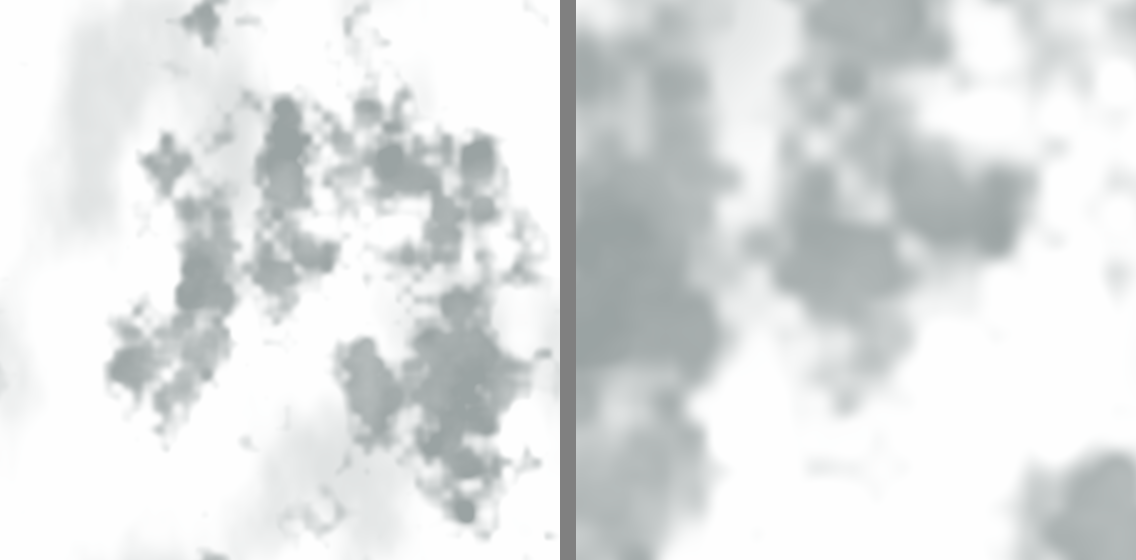
Left, the full canvas; right, a detail of the centre.
This texture is drawn by a three.js fragment shader. Its source:

```glsl
varying vec2 vUv;

#define PAPER vec3(0.996, 0.997, 0.997)
#define SMOKE vec3(0.605, 0.638, 0.638)
#define CLOUD_CELLS vec2(7.0, 5.0)
#define CLOUD_GAIN 0.62
#define CLOUD_EDGE vec2(0.50, 0.685)
#define WASH_CELLS vec2(8.0, 4.0)
#define WASH_GAIN 0.4
#define WASH_EDGE vec2(0.46, 0.82)
#define WASH_STRENGTH 0.30
#define TONE_CELLS vec2(14.0, 11.0)
#define TONE_RANGE vec2(0.55, 1.25)
#define OCTAVES 4

float hash(vec2 p) {
  return fract(sin(dot(p, vec2(127.1, 311.7))) * 43758.5453);
}

// Random value at a lattice corner, wrapped to the period
float corner(vec2 cell, vec2 period, float seed) {
  return hash(floor(mod(cell + 0.5, period)) + seed);
}

// Tiling value noise
float noise(vec2 p, vec2 period, float seed) {
  vec2 cell = floor(p);
  vec2 f = fract(p);
  vec2 w = f * f * (3.0 - 2.0 * f);
  float low = mix(corner(cell, period, seed),
                  corner(cell + vec2(1.0, 0.0), period, seed), w.x);
  float high = mix(corner(cell + vec2(0.0, 1.0), period, seed),
                   corner(cell + vec2(1.0, 1.0), period, seed), w.x);
  return mix(low, high, w.y);
}

// Layered noise: tall large cells, nearly square small ones
float layers(vec2 uv, vec2 cells, float gain, float seed) {
  float sum = 0.0;
  float total = 0.0;
  float weight = 1.0;
  for (int i = 0; i < OCTAVES; i++) {
    float layerSeed = seed + float(i) * 17.0;
    vec2 shift = vec2(hash(vec2(layerSeed, 1.0)), hash(vec2(layerSeed, 2.0)));
    sum += weight * noise(uv * cells + shift, cells, layerSeed);
    total += weight;
    weight *= gain;
    cells = floor(cells * vec2(2.0, 2.2));
  }
  return sum / total;
}

void main() {
  // Dense lumpy clouds with mottled darkness
  float cloud = smoothstep(CLOUD_EDGE.x, CLOUD_EDGE.y,
                           layers(vUv, CLOUD_CELLS, CLOUD_GAIN, 3.0));
  float tone = mix(TONE_RANGE.x, TONE_RANGE.y,
                   layers(vUv, TONE_CELLS, WASH_GAIN, 151.0));

  // Faint smooth haze between the clouds
  float wash = WASH_STRENGTH * smoothstep(WASH_EDGE.x, WASH_EDGE.y,
                                          layers(vUv, WASH_CELLS, WASH_GAIN, 89.0));

  float density = 1.0 - (1.0 - min(cloud * tone, 1.0)) * (1.0 - wash);
  gl_FragColor = vec4(mix(PAPER, SMOKE, density), 1.0);
}
```
